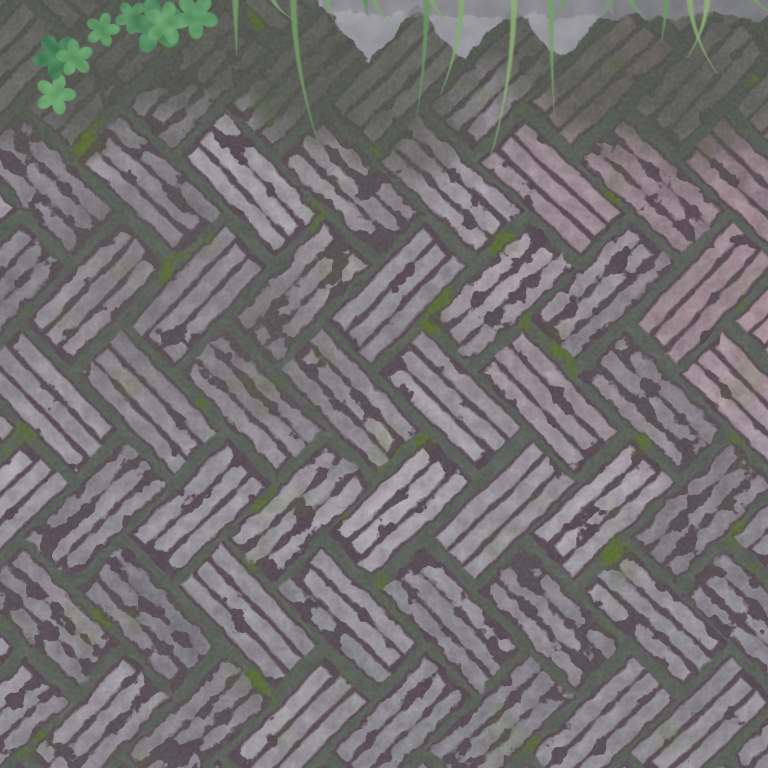
Write a WebGL 2 fragment shader that draws this texture.

```glsl
#version 300 es
precision highp float;
// Weathered herringbone paving: slanted three-ribbed bricks in rows that
// alternate direction, tiled by a nearest-brick search over adjacent rows.
// Gradient noise adds mud, chips and moss; leaves and grass hang at the top.
uniform vec2 u_resolution;
out vec4 fragColor;

#define BRICK_STEP 0.1315
#define ROW_STEP 0.141
#define FIRST_BRICK vec2(0.1265, 0.054)
#define BRICK_HALF vec2(0.091, 0.041)
#define RIB_STEP 0.0268
#define GROOVE_WIDTH 0.0065
#define EDGE_SOFTNESS 0.0022
#define ROUGHNESS 0.006
#define MOSS_AMOUNT 0.75
#define BLADES 18

float hash(vec2 p) {
    vec3 q = fract(vec3(p.xyx) * 0.1031);
    q += dot(q, q.yzx + 33.33);
    return fract((q.x + q.y) * q.z);
}

float gradientDot(vec2 cell, vec2 offset) {
    float angle = 6.2832 * hash(cell + 71.0);
    return dot(vec2(cos(angle), sin(angle)), offset);
}

float noise(vec2 p) {
    vec2 i = floor(p), f = fract(p);
    vec2 w = f * f * f * (f * (f * 6.0 - 15.0) + 10.0);
    vec2 e = vec2(0, 1);
    return mix(mix(gradientDot(i, f), gradientDot(i + e.yx, f - e.yx), w.x),
               mix(gradientDot(i + e, f - e), gradientDot(i + 1.0, f - 1.0), w.x), w.y);
}

float fbm(vec2 p) {
    float sum = 0.0, amp = 1.0;
    for (int i = 0; i < 4; i++) {
        sum += amp * noise(p);
        p = p * 2.03 + 17.0;
        amp *= 0.5;
    }
    return sum;
}

float box(vec2 p, vec2 halfSize) {
    vec2 d = abs(p) - halfSize;
    return length(max(d, 0.0)) + min(max(d.x, d.y), 0.0);
}

float cover(float d) {
    float soft = max(EDGE_SOFTNESS, 0.75 / u_resolution.y);
    return 1.0 - smoothstep(-soft, soft, d);
}

// Nearest brick: xy = position along and across it, zw = its column and row.
vec4 nearestBrick(vec2 p) {
    float best = 1e3, baseRow = round((p.y - FIRST_BRICK.y) / ROW_STEP);
    vec4 brick = vec4(0);
    for (float k = -1.0; k <= 1.0; k++) {
        float row = baseRow + k;
        float side = 1.0 - 2.0 * mod(row, 2.0);
        vec2 d = p - FIRST_BRICK - vec2(0.5 * BRICK_STEP * mod(row, 2.0), ROW_STEP * row);
        d.x *= side;
        float column = round((d.x - d.y) / BRICK_STEP);
        d.x -= column * BRICK_STEP;
        vec2 q = vec2(d.x + d.y, d.x - d.y) * 0.7071;
        float dist = box(q, BRICK_HALF);
        if (dist < best) {
            best = dist;
            brick = vec4(q, column * side, row);
        }
    }
    return brick;
}

vec3 paving(vec2 p) {
    float broad = fbm(p * 5.0), fine = fbm(p * 42.0), grain = noise(p * 190.0);
    vec4 brick = nearestBrick(p + 0.003 * vec2(noise(p * 16.0), noise(p * 16.0 + 40.0)));
    vec2 id = brick.zw + 20.0, q = brick.xy;
    float tone = hash(id), damage = hash(id + 5.3);
    q += 0.006 * (vec2(hash(id + 9.1), hash(id + 2.7)) - 0.5);
    q.y += q.x * 0.08 * (hash(id + 13.0) - 0.5);

    // Mud gathers along the top and in a patch at the left.
    float top = smoothstep(0.76, 0.90, p.y + 0.09 * broad);
    float patchMud = exp(-dot((p - vec2(0.2, 0.59)) * vec2(3.6, 6.0), (p - vec2(0.2, 0.59)) * vec2(3.6, 6.0)));
    float mud = clamp(0.72 * top + 0.5 * patchMud + 0.4 * broad + 0.4 * damage * damage - 0.08, 0.0, 0.9);

    // Joints, grooves, then ribs with worn ends.
    vec3 color = mix(vec3(0.41, 0.425, 0.405), vec3(0.32, 0.34, 0.32), clamp(0.45 + 0.7 * fine, 0.0, 1.0));
    float rough = ROUGHNESS * fine * (0.5 + damage);
    float body = cover(box(q, BRICK_HALF) + rough);
    color = mix(color, vec3(0.35, 0.305, 0.335), body * (1.0 - 0.6 * mud));
    float rib = clamp(round(q.y / RIB_STEP), -1.0, 1.0);
    float ribTone = hash(id * 3.0 + rib);
    vec2 ribHalf = vec2(BRICK_HALF.x - 0.014 * ribTone * ribTone, 0.5 * (RIB_STEP - GROOVE_WIDTH));
    float ribDist = box(q - vec2(0, rib * RIB_STEP), ribHalf) + rough;
    ribDist += 0.013 * smoothstep(0.15, 0.75, fbm(p * 24.0 + 8.0) + 0.3 * damage - 0.1);
    vec3 clay = mix(vec3(0.51, 0.51, 0.53), vec3(0.67, 0.65, 0.67), 0.55 * tone + 0.45 * ribTone);
    float warmth = smoothstep(0.3, 0.9, p.x) * smoothstep(0.25, 0.6, p.y) * hash(id + 31.0);
    clay += warmth * vec3(0.05, -0.025, -0.015) + 0.07 * fine;
    color = mix(color, clay, cover(ribDist) * (1.0 - 0.72 * mud));

    // Damp soil at the top and green tufts in the joints.
    color = mix(color, vec3(0.31, 0.33, 0.29), 0.52 * top);
    float moss = smoothstep(0.28, 0.6, fbm(p * 13.0 + 50.0)) * (1.0 - 0.8 * body);
    color = mix(color, vec3(0.36, 0.44, 0.19), MOSS_AMOUNT * moss);
    return color + 0.035 * grain + 0.025 * fine;
}

void main() {
    vec2 p = gl_FragCoord.xy / u_resolution.y;
    vec3 color = paving(p);

    // Pale wedges below a rough stone ledge.
    float rough = 0.012 * fbm(p * 30.0);
    float wedge = abs(mod(p.x - 0.418, 0.125) - 0.0625) - 0.9 * (p.y - 0.922);
    wedge = max(wedge, abs(p.x - 0.605) - 0.19) + rough;
    vec3 stone = vec3(0.64, 0.64, 0.67) + 5.0 * rough;
    color = mix(color, stone, 0.85 * cover(wedge));
    float ledge = max(0.978 - p.y, 0.42 - p.x) + rough;
    color = mix(color, stone * 0.82, 0.8 * cover(ledge));

    // Lobed leaves climb from the left toward the top edge.
    for (float i = 0.0; i < 8.0; i++) {
        vec2 center = mix(vec2(0.06, 0.895), vec2(0.24, 1.0), i / 7.0);
        vec2 d = p - center - 0.05 * (vec2(hash(vec2(i, 3)), hash(vec2(i, 8))) - 0.5);
        float lobes = 0.5 + 0.5 * abs(cos(2.5 * atan(d.y, d.x) + i));
        float leaf = length(d) - (0.022 + 0.018 * hash(vec2(i, 5))) * lobes;
        vec3 green = mix(vec3(0.26, 0.47, 0.34), vec3(0.42, 0.63, 0.43), hash(vec2(i, 1)));
        color = mix(color, green + 0.1 * noise(p * 70.0), cover(leaf));
    }

    // Tapering grass blades droop from above.
    for (int i = 0; i < BLADES; i++) {
        vec2 seed = vec2(i, 17);
        float reach = 0.03 + 0.19 * pow(hash(seed), 3.0);
        float t = (1.01 - p.y) / reach;
        float root = 0.28 + 0.72 * (float(i) + hash(seed + 4.0)) / float(BLADES);
        float spine = root + (hash(seed + 7.0) - 0.5) * 0.08 * t * t;
        float blade = max(abs(p.x - spine) - 0.0045 * (1.0 - t), (t - 1.0) * reach);
        vec3 green = mix(vec3(0.36, 0.54, 0.36), vec3(0.58, 0.70, 0.48), hash(seed + 2.0));
        color = mix(color, green, 0.9 * cover(blade));
    }
    fragColor = vec4(clamp(color, 0.0, 1.0), 1.0);
}
```
